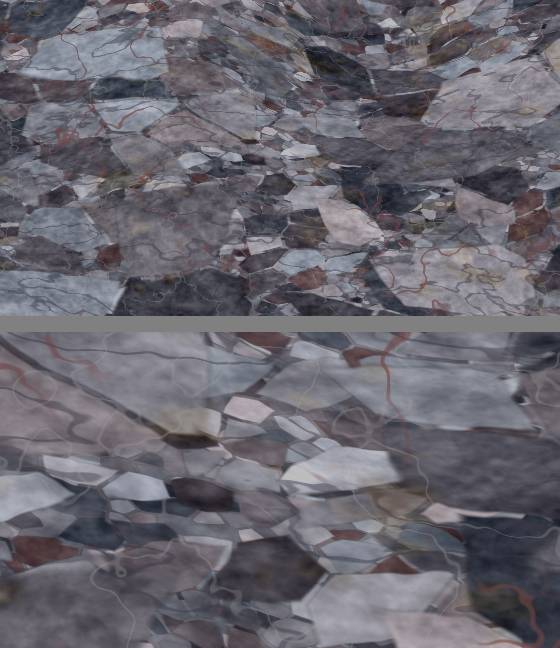
Top, the full canvas; bottom, a detail of the centre.
This texture is drawn by a Shadertoy shader. Its source:

```glsl
float hash(vec2 p) {
    return fract(sin(dot(p, vec2(127.1, 311.7))) * 43758.5453);
}

float noise(vec2 p) {
    vec2 i = floor(p), f = fract(p);
    f = f * f * (3.0 - 2.0 * f);
    return mix(mix(hash(i), hash(i + vec2(1, 0)), f.x),
               mix(hash(i + vec2(0, 1)), hash(i + vec2(1, 1)), f.x), f.y);
}

float fbm(vec2 p) {
    float sum = 0.0, amp = 0.53;
    for (int i = 0; i < 4; i++) {
        sum += amp * noise(p);
        p = mat2(1.6, 1.2, -1.2, 1.6) * p + 7.3;
        amp *= 0.5;
    }
    return sum;
}

// Distance to the shard border in x, shard seed in yz
vec3 shard(vec2 p) {
    vec2 cell = floor(p), seed = cell;
    float nearest = 9.0, second = 9.0;
    for (int y = -1; y <= 1; y++)
    for (int x = -1; x <= 1; x++) {
        vec2 id = cell + vec2(x, y);
        vec2 center = id + 0.1 + 0.8 * vec2(hash(id), hash(id + 41.7));
        float d = length(center - p);
        if (d < nearest) {
            second = nearest;
            nearest = d;
            seed = id;
        } else {
            second = min(second, d);
        }
    }
    return vec3(second - nearest, seed);
}

// Blue-grey stone, shifted to mauve and brown by warmth
vec3 stone(float tone, float warmth) {
    return vec3(tone - 0.012, tone, tone + 0.045) + warmth * vec3(0.055, -0.012, -0.035);
}

// Thin broken line along a noise contour
float vein(vec2 p, float width) {
    float d = abs(fbm(p) - 0.5);
    return 1.0 - smoothstep(width * 0.3, width, d);
}

void mainImage(out vec4 fragColor, in vec2 fragCoord) {
    vec2 uv = fragCoord / iResolution.y;

    // Bent, mostly level bedding with ragged outlines
    vec2 bed = uv;
    bed.y += 0.2 * (noise(uv * vec2(1.6, 2.2) + 3.1) - 0.5);
    bed += vec2(0.035, 0.022) * (vec2(fbm(uv * 9.0), fbm(uv * 9.0 + 31.0)) - 0.5);

    float mottle = fbm(bed * vec2(17.0, 34.0)) - 0.5;
    float grit = fbm(bed * vec2(60.0, 95.0) + 11.0) - 0.5;
    float cloud = fbm(uv * vec2(2.5, 5.0) + 20.0) - 0.5;

    // Crushed matrix
    vec3 color = stone(0.40 + 0.28 * mottle + 0.22 * grit, 0.5 + 2.0 * cloud);

    // Shards from fine crumbs up to broad slabs
    for (int i = 0; i < 5; i++) {
        float level = float(i);
        vec2 freq = vec2(30.0, 62.0) * pow(0.53, level);
        vec2 p = bed + level * vec2(3.7, 5.3);
        p.y += 0.24 * sin(level * 2.3 + 0.6) * bed.x;
        vec3 s = shard(p * freq);
        vec2 seed = s.yz + level * 17.0;

        float present = step(hash(seed + 5.2), 0.85 - 0.14 * level);
        float tone = 0.435 + 0.43 * (hash(seed + 9.1) - 0.5) + 0.12 * cloud;
        float rust = step(0.91, hash(seed + 2.6)) * step(level, 2.5);
        tone = mix(tone, 0.27, rust);
        float warmth = mix(hash(seed + 13.4) - 0.25, 1.4, rust);

        // Shading inside the shard
        float shade = 0.28 * mottle + 0.2 * grit;
        shade += 0.14 * (fbm(p * freq * 1.3 + seed) - 0.5);
        vec3 face = stone(tone + shade, warmth);

        // Dark seam, then the shard itself
        float soft = 0.16 - 0.025 * level;
        float seam = smoothstep(0.0, soft, s.x) * present;
        color = mix(color, color * 0.82, seam);
        color = mix(color, face, smoothstep(0.3 * soft, 1.3 * soft, s.x) * present);
    }

    // Rust-red, dark and pale fractures
    float patches = smoothstep(0.46, 0.62, fbm(uv * 5.0 + 50.0));
    float red = vein(uv * vec2(5.5, 7.0) + 8.0, 0.016) * patches;
    float dark = vein(bed * vec2(5.0, 15.0) + 70.0, 0.025);
    float pale = vein(uv * vec2(8.0, 10.0) + 90.0, 0.012);
    color = mix(color, vec3(0.22, 0.22, 0.27), 0.45 * dark);
    color = mix(color, vec3(0.61, 0.61, 0.62), 0.3 * pale);
    color = mix(color, vec3(0.43, 0.27, 0.28), 0.65 * red);

    // Ochre stains in the crushed zones
    float ochre = smoothstep(0.6, 0.75, fbm(bed * vec2(9.0, 20.0) + 130.0));
    color += ochre * vec3(0.03, 0.01, -0.04);

    fragColor = vec4(clamp(color, 0.1, 0.74), 1.0);
}
```
